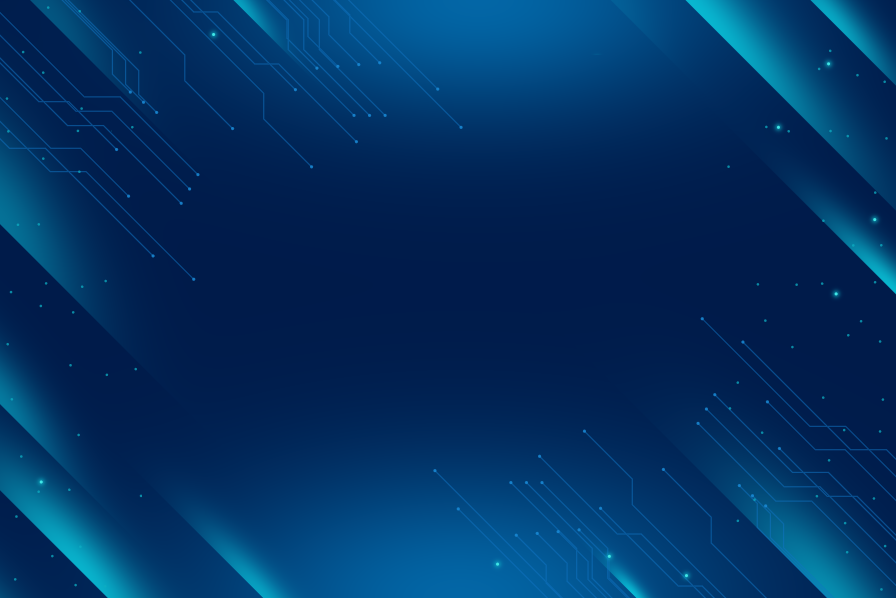
This background is drawn by a Shadertoy shader. Its source:

```glsl
// Navy tech backdrop: diagonal cyan light beams, circuit traces and glowing specks.

// Position runs from the top left corner, in canvas heights.
float pixel() { return 1.0 / iResolution.y; }

vec3 hash3(vec2 cell) {
    vec3 h = fract(cell.xyx * vec3(0.1031, 0.1030, 0.0973));
    h += dot(h, h.yxz + 33.33);
    return fract((h.xxy + h.yzz) * h.zyx);
}

float segment(vec2 p, vec2 a, vec2 b) {
    vec2 along = b - a;
    float t = dot(p - a, along) / max(dot(along, along), 1e-6);
    return length(p - a - along * clamp(t, 0.0, 1.0));
}

// Beam with one crisp diagonal edge, fading across and along its length.
void addBeam(inout vec3 col, vec2 p, float edge, float peakX, float reach, float width, float strength) {
    float across = p.x - p.y - edge;
    vec2 fade = vec2(across / width, (p.x - peakX) / reach);
    float light = strength * smoothstep(-pixel(), pixel(), across) * exp(-dot(fade, fade));
    vec3 glow = mix(vec3(0.02, 0.46, 0.66), vec3(0.04, 0.86, 0.92), light);
    col = mix(col, glow, light);
}

// Parallel traces, each a diagonal, a straight jog and a diagonal; x = wire, y = end dot.
vec2 bundle(vec2 p, vec2 end, vec2 spacing, int count, float run, vec2 jog) {
    vec2 nearest = vec2(9.0);
    for (int i = 0; i < count; i++) {
        vec2 tip = end + float(i) * spacing;
        vec2 elbow = tip - run;
        vec2 turn = elbow - jog;
        float wire = min(segment(p, tip, elbow), segment(p, elbow, turn));
        wire = min(wire, segment(p, turn, turn - 0.6));
        nearest = min(nearest, vec2(wire, length(p - tip)));
    }
    return nearest;
}

vec2 circuit(vec2 p) {
    vec2 d = bundle(p, vec2(0.324, 0.467), vec2(-0.068, -0.039), 2, 0.18, vec2(0.06, 0.0));
    d = min(d, bundle(p, vec2(0.303, 0.340), vec2(0.014, -0.024), 3, 0.13, vec2(0.06, 0.0)));
    d = min(d, bundle(p, vec2(0.215, 0.328), vec2(-0.020, -0.078), 2, 0.08, vec2(0.05, 0.0)));
    d = min(d, bundle(p, vec2(0.262, 0.188), vec2(-0.022, -0.017), 3, 0.03, vec2(0.0, 0.04)));
    d = min(d, bundle(p, vec2(0.521, 0.279), vec2(-0.132, -0.064), 2, 0.08, vec2(0.0, 0.043)));
    d = min(d, bundle(p, vec2(0.596, 0.237), vec2(-0.102, -0.087), 2, 0.13, vec2(0.04, 0.0)));
    d = min(d, bundle(p, vec2(0.592, 0.193), vec2(0.026, 0.0), 3, 0.11, vec2(0.0, 0.05)));
    d = min(d, bundle(p, vec2(0.635, 0.105), vec2(-0.035, 0.003), 4, 0.05, vec2(0.0, 0.03)));
    return min(d, bundle(p, vec2(0.771, 0.213), vec2(-0.039, -0.064), 2, 0.5, vec2(0.0)));
}

// Distance to the speck in this grid cell, or far away when the cell is empty.
float speck(vec2 p, float size, float chance, float seed) {
    vec2 cell = floor(p / size);
    vec3 h = hash3(cell + seed);
    return h.z < chance ? length(p - (cell + 0.2 + 0.6 * h.xy) * size) : 9.0;
}

float disc(float d, float radius) {
    return clamp(0.5 + (radius - d) / pixel(), 0.0, 1.0);
}

void mainImage(out vec4 fragColor, in vec2 fragCoord) {
    vec2 size = vec2(iResolution.x / iResolution.y, 1.0);
    vec2 p = vec2(fragCoord.x, iResolution.y - fragCoord.y) / iResolution.y;

    // Navy base with blue light from the top and bottom
    vec2 top = (p - vec2(0.80, 0.0)) / vec2(0.42, 0.20);
    vec2 bottom = (p - vec2(0.77, 1.0)) / vec2(0.44, 0.22);
    float wash = exp(-dot(top, top)) + exp(-dot(bottom, bottom));
    vec3 col = mix(vec3(0.0, 0.105, 0.29), vec3(0.01, 0.40, 0.65), wash);

    // Upper beams
    addBeam(col, p, 0.050, 0.08, 0.13, 0.12, 0.42);
    addBeam(col, p, 0.390, 0.40, 0.07, 0.05, 0.75);
    addBeam(col, p, 1.021, 1.03, 0.08, 0.10, 0.22);
    addBeam(col, p, 1.146, 1.17, 0.28, 0.12, 0.85);
    addBeam(col, p, 1.355, 1.39, 0.13, 0.07, 0.80);
    addBeam(col, p, 1.006, 1.50, 0.14, 0.06, 0.88);

    // Lower beams
    addBeam(col, p, -0.375, 0.00, 0.16, 0.18, 0.58);
    addBeam(col, p, -0.676, 0.00, 0.12, 0.10, 0.62);
    addBeam(col, p, -1.100, 0.00, 0.12, 0.12, 0.75);
    addBeam(col, p, -0.820, 0.14, 0.19, 0.11, 0.85);
    addBeam(col, p, -0.560, 0.44, 0.11, 0.06, 0.75);
    addBeam(col, p, 0.064, 1.06, 0.05, 0.03, 0.85);
    addBeam(col, p, 0.383, 1.40, 0.18, 0.13, 0.70);

    // Traces, repeated by half a turn about the centre
    vec2 trace = min(circuit(p), circuit(size - p));
    col = mix(col, vec3(0.06, 0.45, 0.76), 0.55 * disc(trace.x, 0.0010));
    col = mix(col, vec3(0.10, 0.55, 0.85), 0.8 * disc(trace.y, 0.0026));

    // Fine specks near the sides and larger glowing ones
    float side = 1.0 - smoothstep(0.05, 0.32, min(p.x, size.x - p.x));
    float fine = speck(p, 0.05, 0.5 * side, 7.0);
    col = mix(col, vec3(0.05, 0.68, 0.76), 0.75 * disc(fine, 0.0021));
    float rim = smoothstep(0.30, 0.45, max(abs(p.x / size.x - 0.5), abs(p.y - 0.5)));
    float orb = speck(p, 0.15, 0.35 * rim, 23.0);
    col = mix(col, vec3(0.05, 0.72, 0.80), 0.6 * exp(-orb * orb / 4e-5));
    col = mix(col, vec3(0.25, 0.90, 0.90), disc(orb, 0.0025));

    fragColor = vec4(col, 1.0);
}
```
